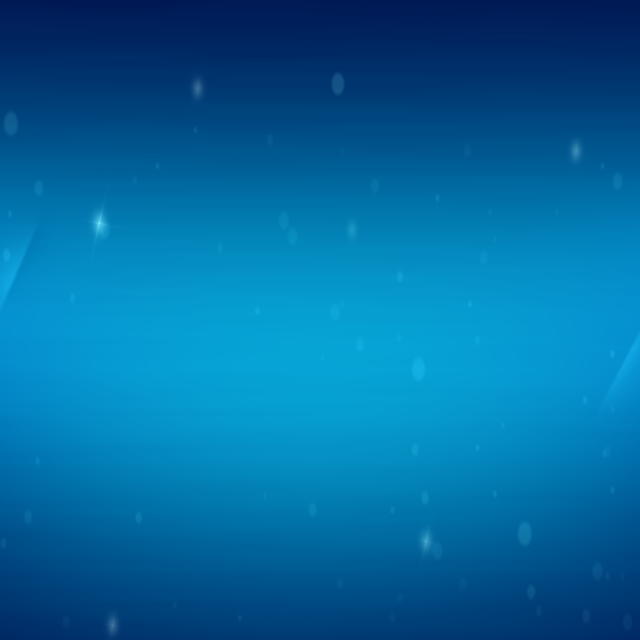
A Shadertoy shader for this background:

```glsl
// Deep blue underwater glow: a Gaussian light band sets one level that maps
// navy to cyan, with curved darker sides. Slanted rays, hashed oval bubbles
// and a few soft sparkles are layered over it.

const vec3 NAVY = vec3(0.0, 0.0, 0.24);
const vec3 LEVEL_TINT = vec3(0.0, 1.0, 0.93);
const vec3 RAY_TINT = vec3(0.05, 0.11, 0.10);
const vec3 BUBBLE_TINT = vec3(0.10, 0.14, 0.11);
const vec3 SPARKLE_TINT = vec3(0.40, 0.38, 0.28);

float hash(vec2 p) {
    return fract(sin(dot(p, vec2(127.1, 311.7))) * 43758.5453);
}

float noise(vec2 p) {
    vec2 cell = floor(p);
    vec2 f = fract(p);
    f = f * f * (3.0 - 2.0 * f);
    float low = mix(hash(cell), hash(cell + vec2(1.0, 0.0)), f.x);
    float high = mix(hash(cell + vec2(0.0, 1.0)), hash(cell + 1.0), f.x);
    return mix(low, high, f.y);
}

// Water colour from the vertical light band and the falloff to the sides
vec3 water(vec2 p) {
    float height = p.y - 0.44;
    float sharpness = height > 0.0 ? 6.0 : 5.4;
    float side = pow(2.0 * p.x - 1.0, 2.0);
    float level = 0.64 * exp(-sharpness * height * height);
    level *= 1.0 - 0.28 * side * (1.0 - smoothstep(0.1, 0.75, p.y));
    level += 0.012 * (noise(p * vec2(5.0, 90.0)) - 0.5);
    vec3 color = NAVY + LEVEL_TINT * level;
    color.r += 0.025 * smoothstep(0.42, 0.64, level);
    color.b += 0.05 * side * exp(-20.0 * height * height);
    return color;
}

// Light with a crisp edge along a-b, fading away on its left-hand side
float ray(vec2 p, vec2 a, vec2 b, float width) {
    vec2 span = b - a;
    vec2 dir = normalize(span);
    float along = dot(p - a, dir) / length(span);
    float side = dot(p - a, vec2(-dir.y, dir.x));
    float fade = smoothstep(-0.2, 0.3, along) * (1.0 - smoothstep(0.3, 1.1, along));
    return smoothstep(-0.004, 0.004, side) * exp(-max(side, 0.0) / width) * fade;
}

// Upright oval with a smooth rim
float bubble(vec2 p, vec2 center, float radius, float pixel) {
    float d = length((p - center) * vec2(1.0, 0.57)) - radius;
    float soft = pixel + 0.15 * radius;
    return 1.0 - smoothstep(-soft, soft, d);
}

// Soft upright core with a tilted four-pointed flare
float sparkle(vec2 p, vec2 center, float size, float flare) {
    vec2 q = (p - center) / size;
    float core = exp(-dot(q * q, vec2(1.6, 0.5)));
    vec2 r = vec2(q.x - 0.22 * q.y, q.y + 0.22 * q.x);
    float tall = exp(-8.0 * abs(r.x) - 0.6 * abs(r.y));
    float wide = exp(-8.0 * abs(r.y) - 0.9 * abs(r.x));
    return 0.6 * core + flare * (tall + 0.6 * wide);
}

// Many faint bubbles, mostly small, scattered over the canvas
float bubbleField(vec2 p, float pixel) {
    float sum = 0.0;
    for (int i = 0; i < 64; i++) {
        float id = float(i);
        vec2 center = vec2(hash(vec2(id, 1.3)), hash(vec2(id, 7.9)));
        center.y = 0.8 * center.y;
        float size = hash(vec2(id, 4.1));
        float radius = mix(0.0025, 0.008, size * size);
        float strength = mix(0.15, 0.45, hash(vec2(id, 9.7)));
        sum += strength * bubble(p, center, radius, pixel);
    }
    return sum;
}

void mainImage(out vec4 fragColor, in vec2 fragCoord) {
    vec2 p = fragCoord / iResolution.xy;
    float pixel = 1.0 / iResolution.y;
    vec3 color = water(p);

    // Slanted rays at both sides, the left one with a shaded edge
    vec2 rayLow = vec2(0.0, 0.515);
    vec2 rayHigh = vec2(0.062, 0.655);
    color += RAY_TINT * ray(p, rayLow, rayHigh, 0.03);
    color -= 0.35 * RAY_TINT * ray(p, rayHigh, rayLow, 0.02);
    color += RAY_TINT * ray(p, vec2(1.01, 0.50), vec2(0.925, 0.34), 0.018);

    // Bubbles: the scattered field and a few larger ones
    float bubbles = bubbleField(p, pixel);
    bubbles += 0.8 * bubble(p, vec2(0.528, 0.869), 0.0095, pixel);
    bubbles += 0.6 * bubble(p, vec2(0.017, 0.807), 0.0105, pixel);
    bubbles += 0.6 * bubble(p, vec2(0.820, 0.166), 0.0105, pixel);
    bubbles += 0.4 * bubble(p, vec2(0.654, 0.423), 0.0100, pixel);
    color += BUBBLE_TINT * bubbles;

    // Sparkles
    float sparkles = sparkle(p, vec2(0.155, 0.651), 0.012, 0.45);
    sparkles += 0.75 * sparkle(p, vec2(0.666, 0.154), 0.011, 0.3);
    sparkles += 0.8 * sparkle(p, vec2(0.309, 0.862), 0.010, 0.1);
    sparkles += 0.8 * sparkle(p, vec2(0.900, 0.764), 0.010, 0.1);
    sparkles += 0.8 * sparkle(p, vec2(0.176, 0.023), 0.010, 0.15);
    sparkles += 0.4 * sparkle(p, vec2(0.550, 0.641), 0.009, 0.0);
    color += SPARKLE_TINT * sparkles;

    fragColor = vec4(clamp(color, 0.0, 1.0), 1.0);
}
```
